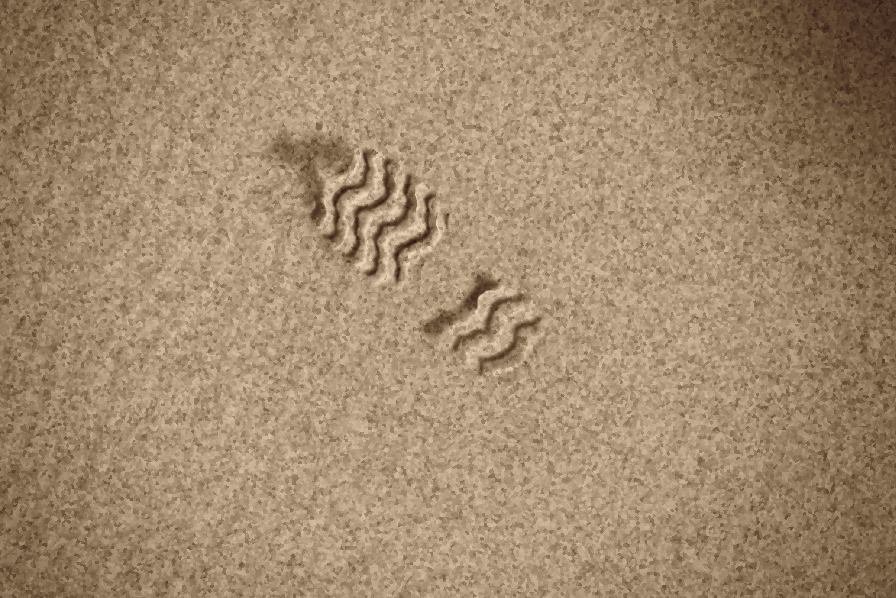
This texture is drawn by a Shadertoy shader. Its source:

```glsl
// A shoe print pressed into fine sand, seen from above, with darkened corners.
// Cellular noise makes the grains; two patches of wavy ridges form a height
// field that is lit from the upper left, with soft shadows in the deep hollows.

#define GRAIN_SCALE 185.0
#define GRAIN_CONTRAST 0.22
#define RIPPLE_STRENGTH 0.016
#define SAND_TONE 0.615
#define VIGNETTE 0.27
#define LIGHT_STEP 0.0055
#define HIGHLIGHT 0.15
#define SHADOW 0.36

const float TAU = 6.2831853;
const vec2 LIGHT_DIR = vec2(-0.7, 0.7);
const vec2 SHOE_AXIS = vec2(0.75, -0.66);   // toe to heel

vec2 hash2(vec2 cell) {
    vec2 k = vec2(dot(cell, vec2(127.1, 311.7)), dot(cell, vec2(269.5, 183.3)));
    return fract(sin(k) * 43758.55);
}

// Random tone of the nearest grain, centred on zero
float grain(vec2 p) {
    vec2 cell = floor(p), f = fract(p);
    float nearest = 8.0, tone = 0.0;
    for (int y = -1; y <= 1; y++)
    for (int x = -1; x <= 1; x++) {
        vec2 o = vec2(x, y);
        vec2 h = hash2(cell + o);
        vec2 r = o + h - f;
        float d = dot(r, r);
        if (d < nearest) {
            nearest = d;
            tone = fract(h.x * 17.3 + h.y * 5.7);
        }
    }
    return tone - 0.5 - 0.35 * smoothstep(0.12, 0.03, tone);
}

// Soft capsule between a and b
float smudge(vec2 p, vec2 a, vec2 b, float radius) {
    vec2 ab = b - a;
    float t = clamp(dot(p - a, ab) / dot(ab, ab), 0.0, 1.0);
    return smoothstep(radius, radius * 0.2, length(p - a - ab * t));
}

// Sunken rounded patch of ridges; wave = slope, crest, wavelength, amplitude
float tread(vec2 p, vec2 centre, vec2 halfSize, vec4 wave, float pitch, float offset) {
    vec2 d = p - centre;
    vec2 q = vec2(dot(d, SHOE_AXIS), dot(d, vec2(-SHOE_AXIS.y, SHOE_AXIS.x)));
    float corner = 0.052;
    float edge = length(max(abs(q) - halfSize + corner, 0.0)) - corner;
    float bend = wave.x * q.y + wave.w * cos(TAU * (q.y - wave.y) / wave.z);
    float ridge = smoothstep(-0.75, 0.45, cos(TAU * (q.x - bend - offset) / pitch));
    return smoothstep(0.007, -0.009, edge) * (ridge - 0.7);
}

float printHeight(vec2 p) {
    p += 0.0018 * sin(p.yx * vec2(190.0, 163.0) + 2.0 * sin(p * 71.0));
    float sole = tread(p, vec2(0.637, 0.635), vec2(0.103, 0.088),
                       vec4(-0.2, -0.068, 0.098, 0.0135), 0.0455, 0.053);
    float heel = tread(p, vec2(0.830, 0.447), vec2(0.070, 0.074),
                       vec4(0.08, -0.012, 0.082, 0.009), 0.0547, 0.0156);
    return sole + heel * 0.85;
}

// Dark hollows beside the treads
float hollows(vec2 p) {
    p += 0.003 * sin(p.yx * vec2(143.0, 117.0));
    float s = 0.75 * smudge(p, vec2(0.475, 0.747), vec2(0.560, 0.748), 0.039);
    s = max(s, 0.8 * smudge(p, vec2(0.515, 0.722), vec2(0.528, 0.645), 0.026));
    s = max(s, 0.35 * smudge(p, vec2(0.530, 0.635), vec2(0.580, 0.570), 0.036));
    s = max(s, smudge(p, vec2(0.810, 0.527), vec2(0.794, 0.492), 0.026));
    s = max(s, smudge(p, vec2(0.725, 0.452), vec2(0.741, 0.463), 0.027));
    s = max(s, 0.28 * smudge(p, vec2(0.840, 0.382), vec2(0.893, 0.420), 0.035));
    // Gaps along the outer side of the sole
    for (int i = 0; i < 4; i++) {
        vec2 gap = mix(vec2(0.607, 0.738), vec2(0.738, 0.636), float(i) / 3.0);
        s = max(s, 0.65 * smudge(p, gap, gap + vec2(-0.004, -0.016), 0.017));
    }
    // Faint scrapes beside the toe
    for (int i = 0; i < 3; i++) {
        vec2 a = vec2(0.435 + 0.012 * float(i), 0.675 - 0.022 * float(i));
        s = max(s, 0.25 * smudge(p, a, a + vec2(0.035, 0.020), 0.010));
    }
    return s;
}

void mainImage(out vec4 fragColor, in vec2 fragCoord) {
    vec2 p = fragCoord / iResolution.y;

    // Broad light, darkest in the upper right corner
    float reach = length((p - vec2(0.72, 0.49)) * vec2(0.95, 1.0));
    float tone = SAND_TONE - VIGNETTE * smoothstep(0.36, 0.98, reach);
    tone -= 0.17 * smoothstep(0.55, 0.0, length(p - vec2(1.5, 1.0)));

    // Slanted wind ripples, clearest on the left
    float across = dot(p, vec2(0.9, -0.42)), along = dot(p, vec2(0.42, 0.9));
    float ripple = sin(across * 170.0 + 2.5 * sin(along * 17.0))
                 + sin(across * 97.0 - 2.0 * sin(along * 11.0 + across * 8.0));
    tone += RIPPLE_STRENGTH * ripple * mix(1.0, 0.2, smoothstep(0.2, 0.9, p.x));

    // Relief of the print
    float h = printHeight(p);
    float lit = printHeight(p - LIGHT_DIR * LIGHT_STEP)
              - printHeight(p + LIGHT_DIR * LIGHT_STEP);
    tone += HIGHLIGHT * max(lit, 0.0) - SHADOW * max(-lit, 0.0);
    tone += 0.20 * max(h, 0.0) + 0.16 * min(h, 0.0);
    tone = mix(tone, 0.20, 0.85 * hollows(p) * smoothstep(0.25, -0.1, h));

    // Grains of two sizes
    float speckle = 0.7 * grain(p * GRAIN_SCALE) + 0.4 * grain(p * GRAIN_SCALE * 0.53 + 31.0);
    tone += GRAIN_CONTRAST * speckle * mix(0.45, 1.0, smoothstep(0.15, 0.5, tone));

    tone = clamp(tone, 0.10, 0.82);
    fragColor = vec4(tone + 0.095, tone, tone - 0.11 * smoothstep(0.0, 0.4, tone), 1.0);
}
```
